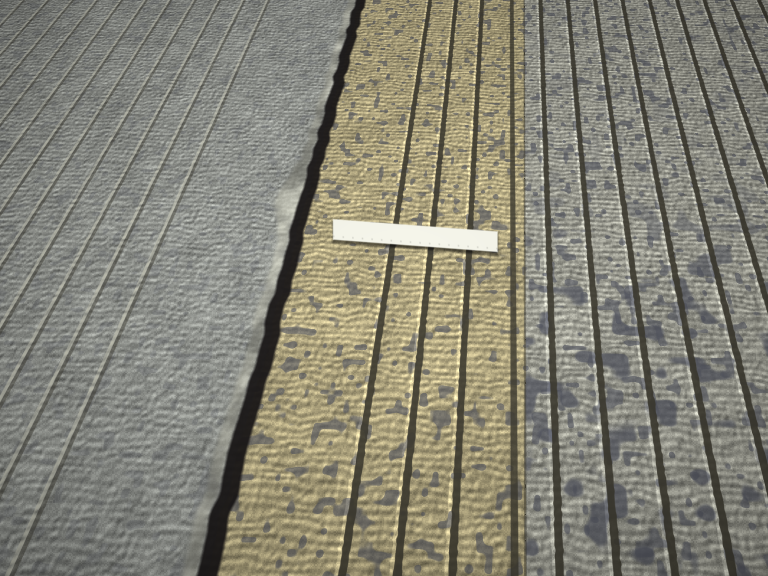
A Shadertoy shader for this texture:

```glsl
// Grooved concrete lanes receding in perspective, with an open joint and a white bar.

// Lengths are in canvas heights; lane offsets are measured along the top edge.
const float HORIZON = 0.896;            // vanishing height above the top edge
const vec3 VANISH_X = vec3(0.868, 0.884, 0.908); // left, middle, right lanes
const float LEFT_START = -0.4045, LEFT_STEP = 0.0425;
const float MID_START = -0.137, MID_STEP = 0.0451;
const float RIGHT_START = 0.0304, RIGHT_STEP = 0.0474;
const float GAP_X = -0.242, GAP_HALF = 0.0085;
const float SEAM_X = 0.0045, RIGHT_EDGE = 0.002;
const float GROOVE_HALF = 0.0034, RIDGE_HALF = 0.0019;
const float RIPPLES = 188.0, RIPPLE_TILT = 0.035;
const vec2 BAR_CENTER = vec2(0.721, 0.409), BAR_HALF = vec2(0.143, 0.0178);
const float BAR_SLOPE = 0.075;

const vec3 LEFT_GREY = vec3(0.56, 0.57, 0.55);
const vec3 RIGHT_GREY = vec3(0.59, 0.59, 0.55);
const vec3 TAN = vec3(0.65, 0.61, 0.47);
const vec3 PALE = vec3(0.76, 0.76, 0.70);
const vec3 STAIN = vec3(0.31, 0.32, 0.36);
const vec3 GROOVE = vec3(0.23, 0.22, 0.18);
const vec3 GAP = vec3(0.10, 0.09, 0.09);
const vec3 BAR = vec3(0.90, 0.90, 0.86);

float hash(vec2 p) {
    vec3 h = fract(vec3(p.xyx) * 0.1031);
    h += dot(h, h.yzx + 33.33);
    return fract((h.x + h.y) * h.z);
}

float noise(vec2 p) {
    vec2 i = floor(p), f = fract(p);
    f = f * f * (3.0 - 2.0 * f);
    return mix(mix(hash(i), hash(i + vec2(1, 0)), f.x),
               mix(hash(i + vec2(0, 1)), hash(i + vec2(1, 1)), f.x), f.y);
}

// Coverage of a band of given half width at signed distance d.
float band(float d, float halfWidth, float aa) {
    return 1.0 - smoothstep(-aa, aa, abs(d) - halfWidth);
}

// Signed distance to the nearest of a row of parallel lines.
float rowDistance(float x, float start, float spacing, float first, float last) {
    float i = clamp(round((x - start) / spacing), first, last);
    return x - start - i * spacing;
}

void mainImage(out vec4 fragColor, in vec2 fragCoord) {
    float pixel = 1.0 / iResolution.y;
    vec2 p = fragCoord * pixel;
    p.y = 1.0 - p.y;

    // Perspective: lane offsets across, ripple count along
    float scale = (p.y + HORIZON) / HORIZON;
    vec3 lane = (p.x - VANISH_X) / scale;
    float depth = p.y + HORIZON - RIPPLE_TILT * (p.x - 0.667);
    float along = RIPPLES / depth;
    float aa = 0.8 * pixel / scale;
    vec2 road = vec2(lane.y, along);

    // Lane masks, with a worn slab edge
    float chip = 0.016 * exp(-pow((p.y - 0.34) / 0.045, 2.0));
    float wear = 0.004 * (noise(vec2(along * 0.45, 3.0)) - 0.5);
    float gapD = lane.x - GAP_X - wear;
    float isMid = smoothstep(-aa, aa, gapD);
    float isRight = smoothstep(-aa, aa, lane.z - RIGHT_EDGE - 0.3 * wear);
    float isLeft = 1.0 - isMid;
    vec3 color = mix(mix(LEFT_GREY, TAN, isMid), RIGHT_GREY, isRight);

    // Ripples, fading where they become finer than the pixels
    float rate = RIPPLES * pixel / (depth * depth);
    float fade = 1.0 - smoothstep(0.3, 0.62, rate);
    float wobble = 0.9 * noise(road * vec2(45.0, 0.5));
    float ripple = sin(6.2832 * (along + wobble));
    color *= 1.0 + fade * ripple * mix(0.085, 0.13, isMid);

    // Mottled tone and lit grain
    float grain = noise(road * vec2(260.0, 1.9));
    float relief = grain - noise(road * vec2(260.0, 1.9) + vec2(0.5, -0.6));
    float mottle = noise(road * vec2(30.0, 0.25)) + noise(road * vec2(80.0, 0.6)) - 1.0;
    float speck = hash(floor(p * 400.0)) - 0.5;
    color *= 1.0 + 0.30 * relief + 0.10 * mottle + 0.13 * speck;

    // Small pits everywhere, broad stains on the near right lane
    float pits = smoothstep(0.70, 0.82, noise(road * vec2(120.0, 0.95) + 17.0));
    float spots = smoothstep(0.66, 0.80, noise(road * vec2(52.0, 0.48) + 41.0));
    float near = smoothstep(0.25, 0.55, p.y);
    color = mix(color, STAIN, pits * mix(0.22, 0.62, isMid));
    color = mix(color, STAIN, spots * isRight * mix(0.15, 0.75, near));

    // Raised pale lines on the left lane, each with a shadow
    float ridgeD = rowDistance(lane.x, LEFT_START, LEFT_STEP, -30.0, 0.0);
    color = mix(color, GROOVE, 0.45 * isLeft * band(ridgeD - 0.0038, 0.0022, aa));
    color = mix(color, PALE, isLeft * (0.65 + 0.5 * relief) * band(ridgeD, RIDGE_HALF, aa));

    // Dark grooves on the middle and right lanes, with lit left lips
    float midD = rowDistance(lane.y, MID_START, MID_STEP, 0.0, 2.0);
    float rightD = rowDistance(lane.z, RIGHT_START, RIGHT_STEP, 0.0, 30.0);
    float grooveD = mix(midD, rightD, isRight) + 0.0012 * (grain - 0.5);
    color = mix(color, color * 1.25, isMid * band(grooveD + 0.005, 0.0016, aa));
    color = mix(color, GROOVE, 0.9 * isMid * band(grooveD, GROOVE_HALF, aa));
    color = mix(color, GROOVE, 0.82 * band(lane.y - SEAM_X, 0.0032, aa));
    color = mix(color, GROOVE, 0.55 * band(lane.z - RIGHT_EDGE, 0.0011, aa));

    // Pale chipped slab edge beside the open joint
    float edge = band(gapD + 0.015 + 0.5 * chip, 0.006 + 0.6 * chip, aa + 0.003);
    color = mix(color, PALE * (0.82 + 0.35 * mottle), 0.65 * edge);
    color = mix(color, GAP, 0.95 * band(gapD, GAP_HALF, aa + 0.0012));

    // White bar and its shadow
    vec2 b = p - BAR_CENTER;
    b.y -= BAR_SLOPE * b.x;
    vec2 sd = abs(b - vec2(0.0, 0.005)) - BAR_HALF;
    vec2 bd = abs(b) - BAR_HALF;
    color *= 1.0 - 0.55 * (1.0 - smoothstep(-0.003, 0.004, max(sd.x, sd.y)));
    float ticks = band(fract(b.x * 60.0) - 0.5, 0.08, 0.08) * band(b.y - 0.012, 0.0015, pixel);
    float barMask = 1.0 - smoothstep(-pixel, pixel, max(bd.x, bd.y));
    color = mix(color, BAR * (1.0 - 0.12 * ticks), barMask);

    // Light falling off toward the corners
    vec2 fall = (p - vec2(0.70, 0.48)) / vec2(0.667, 0.5);
    color *= 1.07 - 0.17 * dot(fall, fall);
    fragColor = vec4(clamp(color, 0.0, 1.0), 1.0);
}
```
